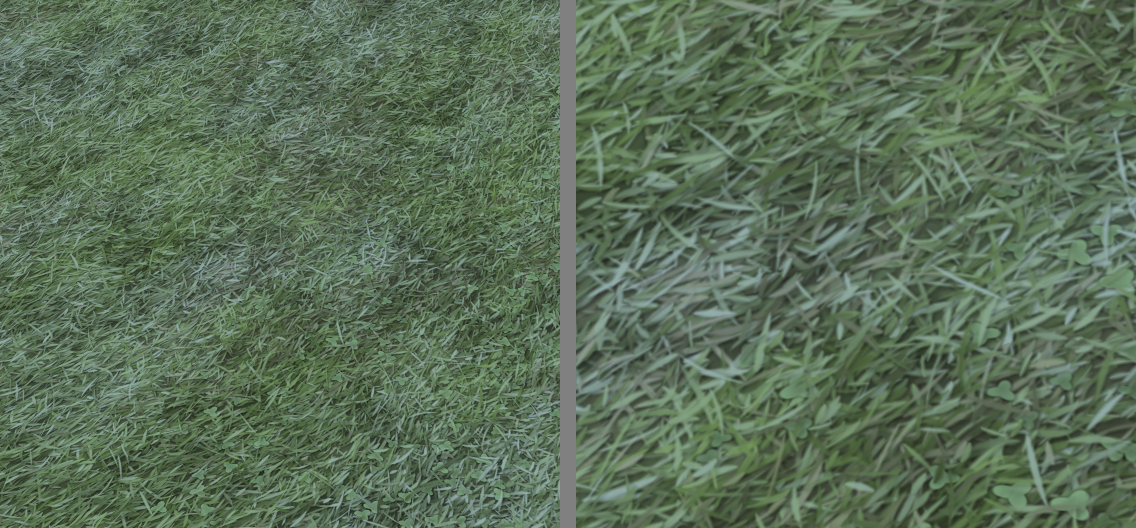
Left: the whole. Right: its middle third, enlarged.
This texture is drawn by a Shadertoy shader. Its source:

```glsl
// Draws a mown lawn in mild perspective: wind-swept grass blades, clover and dry thatch.

const int   LAYERS       = 24;      // blade layers, drawn bottom to top
const int   CLOVER_LAYER = 20;      // clover sits below this layer
const float RECESSION    = 0.9;     // how fast features shrink towards the top
const float CELL         = 0.042;   // grid pitch of one blade layer
const float BLADE_WIDTH  = 0.0024;  // half width of a blade
const float SOFTNESS     = 0.0016;  // edge blur in canvas heights
const float LEAN         = 0.50;    // main blade direction in radians
const float CLOVER_CELL  = 0.044;
const float SHADOW       = 0.13;    // darkening beside each blade

const vec3 WARM_SHADOW = vec3(0.18, 0.22, 0.14);
const vec3 WARM_MID    = vec3(0.30, 0.395, 0.235);
const vec3 WARM_LIGHT  = vec3(0.42, 0.55, 0.33);
const vec3 COOL_SHADOW = vec3(0.21, 0.25, 0.22);
const vec3 COOL_MID    = vec3(0.36, 0.44, 0.385);
const vec3 COOL_LIGHT  = vec3(0.53, 0.63, 0.62);
const vec3 THATCH      = vec3(0.44, 0.45, 0.40);
const vec3 CLOVER      = vec3(0.42, 0.56, 0.43);

vec4 hash4(vec3 p) {
    vec4 q = fract(p.xyzx * vec4(0.1031, 0.1030, 0.0973, 0.1099));
    q += dot(q, q.wzxy + 33.33);
    return fract((q.xxyz + q.yzzw) * q.zywx);
}

float noise(vec2 p) {
    vec2 i = floor(p), f = fract(p);
    f = f * f * (3.0 - 2.0 * f);
    float a = hash4(vec3(i, 7.0)).x;
    float b = hash4(vec3(i + vec2(1, 0), 7.0)).x;
    float c = hash4(vec3(i + vec2(0, 1), 7.0)).x;
    float d = hash4(vec3(i + vec2(1, 1), 7.0)).x;
    return mix(mix(a, b, f.x), mix(c, d, f.x), f.y);
}

float fbm(vec2 p) {
    return 0.55 * noise(p) + 0.3 * noise(p * 2.1 + 17.3) + 0.15 * noise(p * 4.3 + 41.7);
}

vec2 turn(vec2 p, float angle) {
    float c = cos(angle), s = sin(angle);
    return vec2(c * p.x + s * p.y, c * p.y - s * p.x);
}

// Grass colour from brightness and coolness, both 0 to 1
vec3 grassTone(float light, float cool) {
    light = clamp(light, 0.0, 1.15);
    float low = min(light * 2.0, 1.0), high = max(light * 2.0 - 1.0, 0.0);
    vec3 shade = mix(WARM_SHADOW, COOL_SHADOW, cool);
    vec3 mid = mix(WARM_MID, COOL_MID, cool);
    vec3 lit = mix(WARM_LIGHT, COOL_LIGHT, cool);
    return mix(mix(shade, mid, low), lit, high);
}

// One scattered layer of thin bent blades, each with a soft contact shadow
void drawBlades(inout vec3 col, vec2 ground, float layer, float flow, float clump,
                float coolness, float dry, float blur) {
    vec2 g = ground / CELL + hash4(vec3(layer, 3.0, 11.0)).xy * 50.0;
    vec2 home = floor(g);
    float height = layer / float(LAYERS - 1);
    for (int k = 0; k < 9; k++) {
        vec2 id = home + vec2(k % 3 - 1, k / 3 - 1);
        vec4 r = hash4(vec3(id + 100.0, layer * 5.0 + 1.0));
        vec2 d = (g - id - r.xy) * CELL;
        float halfLength = CELL * mix(0.26, 0.95, r.z * r.z);
        if (dot(d, d) > halfLength * halfLength * 1.1) continue;

        vec4 s = hash4(vec3(id + 300.0, layer * 5.0 + 2.0));
        float spread = (s.x + s.y - 1.0) * (r.w > 0.70 ? 2.8 : 0.8);
        vec2 q = turn(d, flow + spread);
        float t = q.x / halfLength;
        q.y += (fract(s.x * 5.7) - 0.5) * 0.3 * halfLength * (t * t - 0.3);
        float width = BLADE_WIDTH * mix(0.5, 1.4, s.z) * (1.0 - t * t);
        float ends = smoothstep(1.0, 0.75, abs(t));
        float cover = smoothstep(-blur, blur, width - abs(q.y)) * ends;
        float shadow = smoothstep(2.2 * BLADE_WIDTH, 0.0, abs(q.y + 0.9 * BLADE_WIDTH)) * ends;

        float light = 0.24 + 0.30 * height + 0.80 * s.w + clump + 0.10 * t;
        float cool = clamp(coolness + (fract(s.z * 7.3) - 0.5) * 0.6 + 0.55 * (s.w - 0.5), 0.0, 1.0);
        vec3 tone = grassTone(light, cool);
        float dead = step(0.95 - 0.3 * dry, fract(r.w * 13.7));
        tone = mix(tone, THATCH * (0.6 + 0.65 * s.w), dead * 0.55);
        col *= 1.0 - SHADOW * shadow * (1.0 - cover);
        col = mix(col, tone, cover * 0.93);
    }
}

// Scattered three-lobed leaves, flattened by the viewing angle
void drawClover(inout vec3 col, vec2 ground, float amount, float blur) {
    vec2 g = ground / CLOVER_CELL;
    vec2 home = floor(g);
    for (int k = 0; k < 9; k++) {
        vec2 id = home + vec2(k % 3 - 1, k / 3 - 1);
        vec4 r = hash4(vec3(id + 200.0, 91.0));
        vec2 d = (g - id - r.xy) * CLOVER_CELL * vec2(1.0, 1.4);
        float radius = CLOVER_CELL * mix(0.24, 0.44, r.z);
        float lobes = 0.74 + 0.26 * cos(3.0 * atan(d.y, d.x + 1e-5) + r.w * 6.28);
        float edge = radius * lobes - length(d);
        float present = smoothstep(0.0, 0.15, amount - fract(r.w * 9.7));
        col *= 1.0 - 0.25 * present * smoothstep(-0.006, 0.0, edge);
        vec3 tone = CLOVER * (0.80 + 0.25 * r.z + 0.2 * length(d) / radius);
        col = mix(col, tone, smoothstep(-blur, blur, edge) * present * 0.85);
    }
}

void mainImage(out vec4 fragColor, in vec2 fragCoord) {
    // Canvas position and its receding ground position
    vec2 uv = fragCoord / iResolution.y;
    float scale = 1.0 + RECESSION * uv.y;
    vec2 ground = vec2((uv.x - 0.53) * scale, uv.y + 0.5 * RECESSION * uv.y * uv.y) + 4.0;
    float blur = max(SOFTNESS, 0.5 / iResolution.y) * scale;

    // Broad variation of direction, brightness, hue and dryness
    vec2 swept = turn(ground, LEAN) * vec2(0.6, 1.3);
    float flow = LEAN + 0.9 * (fbm(ground * 4.5) - 0.5) - 0.12 * uv.y + 0.15 * uv.x;
    float clump = 0.85 * (fbm(swept * 14.0 + 5.0) - 0.5) + 0.35 * (fbm(swept * 4.5 + 23.0) - 0.5);
    float coolness = 0.47 + 1.15 * (fbm(swept * 4.2 + 31.0) - 0.5);
    float dry = smoothstep(0.55, 0.75, fbm(swept * 6.0 + 63.0));
    float cloverAmount = smoothstep(-0.25, 0.7, uv.x - uv.y) * smoothstep(0.3, 0.6, fbm(ground * 5.0 + 9.0));

    // Shaded soil and thatch, then everything growing above it
    vec3 col = mix(grassTone(0.18 + clump, coolness), THATCH * 0.7, 0.4 * dry);
    for (int i = 0; i < LAYERS; i++) {
        if (i == CLOVER_LAYER) drawClover(col, ground, cloverAmount, blur);
        drawBlades(col, ground, float(i), flow, clump, coolness, dry, blur);
    }
    fragColor = vec4(col, 1.0);
}
```
